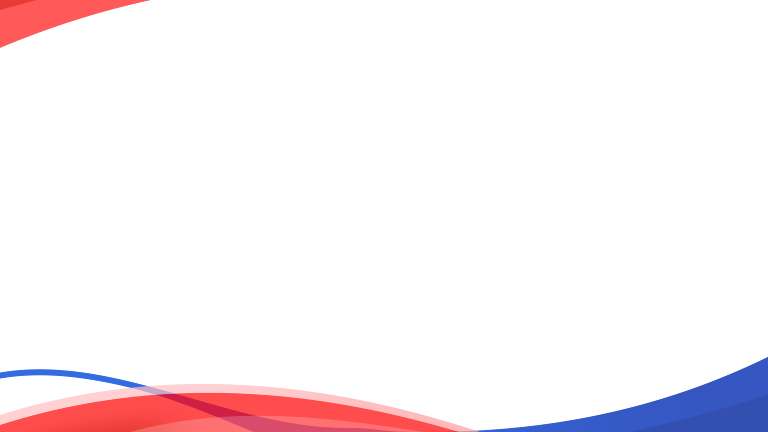
This background is drawn by a Shadertoy shader. Its source:

```glsl
// Draws a white page framed by red and blue ribbon waves along its corners and foot.

const vec3 PAPER      = vec3(1.0);
const vec3 BLUE_LIGHT = vec3(0.20, 0.42, 0.88);
const vec3 BLUE       = vec3(0.21, 0.34, 0.76);
const vec3 BLUE_DARK  = vec3(0.20, 0.31, 0.69);
const vec3 RED        = vec3(1.00, 0.30, 0.30);
const vec3 RED_DARK   = vec3(0.91, 0.23, 0.21);
const vec3 CORAL      = vec3(1.00, 0.35, 0.35);
const vec3 CRIMSON    = vec3(0.81, 0.12, 0.27);
const vec3 PINK_LEFT  = vec3(1.00, 0.75, 0.76);
const vec3 PINK_RIGHT = vec3(1.00, 0.62, 0.63);

const float PINK_ALPHA   = 0.72;
const float SHEEN_ALPHA  = 0.20;
const float RIBBON_WIDTH = 1.4;    // width of the thin blue end
const float RIBBON_GROW  = 0.003;  // how fast the ribbon widens
const float RIBBON_START = 30.0;   // where it begins to widen

// Cubic height profile through four evenly spaced heights from x0 to x1.
float wave(float x, float x0, float x1, vec4 h) {
    float u = clamp(3.0 * (x - x0) / (x1 - x0), -0.2, 4.0);
    float a = u - 1.0, b = u - 2.0, c = u - 3.0;
    return dot(h, vec4(-a * b * c / 6.0, u * b * c / 2.0,
                       -u * a * c / 2.0, u * a * b / 6.0));
}

// Smooth coverage of the region where d is positive.
float fill(float d) {
    float soft = 60.0 / iResolution.y;
    return smoothstep(-soft, soft, d);
}

void mainImage(out vec4 fragColor, in vec2 fragCoord) {
    // The canvas is 100 units high and 177.8 units wide at 16:9.
    vec2 p = fragCoord / iResolution.xy * vec2(177.78, 100.0);
    float x = p.x, y = p.y;

    // Height profiles of the waves
    float blueLeft  = wave(x, 0.0, 62.5, vec4(13.77, 13.54, 8.56, 3.01));
    float blueRight = wave(x, 88.9, 177.8, vec4(0.2, 0.93, 6.25, 17.4));
    float blueTop   = mix(blueLeft, blueRight, smoothstep(78.0, 93.0, x));
    float blueFold  = wave(x, 145.8, 177.8, vec4(0.0, 2.5, 5.4, 8.8));
    float pinkTop   = wave(x, 0.0, 111.1, vec4(3.94, 10.81, 9.03, 0.0));
    float redTop    = wave(x, 0.0, 111.1, vec4(1.62, 8.68, 7.18, -1.5));
    float sheenTop  = wave(x, 30.1, 99.5, vec4(0.0, 3.59, 2.90, -0.23));
    float cornerLow = wave(x, 0.0, 35.0, vec4(88.9, 93.4, 97.1, 100.0));

    // Blue ribbon, thin on the left and sweeping wide to the right
    float spread = max(x - RIBBON_START, 0.0);
    float blueLow = blueTop - RIBBON_WIDTH - RIBBON_GROW * spread * spread;
    float ribbon = fill(blueTop - y) * fill(y - blueLow);
    vec3 blue = mix(BLUE_LIGHT, BLUE, smoothstep(60.0, 170.0, x));
    blue = mix(blue, BLUE_DARK, fill(blueFold - y));
    vec3 color = mix(PAPER, blue, ribbon);

    // Translucent pink crescent
    vec3 pink = mix(PINK_LEFT, PINK_RIGHT, smoothstep(45.0, 105.0, x));
    color = mix(color, pink, PINK_ALPHA * fill(pinkTop - y));

    // Red hill with a shaded foot, the ribbon showing through, and a sheen
    float foot = smoothstep(2.0, 9.0, redTop - y) * (1.0 - smoothstep(28.0, 48.0, x));
    vec3 red = mix(RED, RED_DARK, foot);
    red = mix(red, CRIMSON, ribbon);
    red = mix(red, PAPER, SHEEN_ALPHA * fill(sheenTop - y));
    color = mix(color, red, fill(redTop - y));

    // Upper left corner with its darker fold
    float fold = fill(y - 97.7 - 0.27 * x);
    vec3 corner = mix(CORAL, RED_DARK, fold);
    color = mix(color, corner, fill(y - cornerLow));

    fragColor = vec4(color, 1.0);
}
```
